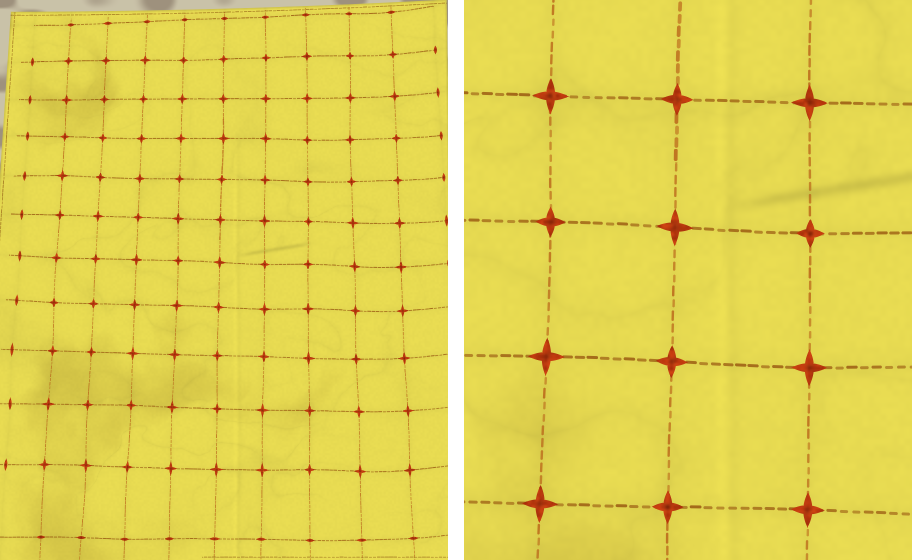
Left, the full canvas; right, a detail of the centre.
Reproduce this pattern procedurally as a Shadertoy shader.

```glsl
float hash(vec2 p) {
    vec3 q = fract(p.xyx * 0.1031);
    q += dot(q, q.yzx + 33.33);
    return fract((q.x + q.y) * q.z);
}

float noise(vec2 p) {
    vec2 i = floor(p), f = fract(p);
    f = f * f * (3.0 - 2.0 * f);
    return mix(mix(hash(i), hash(i + vec2(1, 0)), f.x),
               mix(hash(i + vec2(0, 1)), hash(i + vec2(1, 1)), f.x), f.y);
}

float fbm(vec2 p) {
    float sum = 0.0, amp = 0.5;
    for (int i = 0; i < 4; i++) {
        sum += amp * noise(p);
        p = mat2(1.6, 1.2, -1.2, 1.6) * p + 7.3;
        amp *= 0.5;
    }
    return sum;
}

float cover(float d) {
    return clamp(0.5 - d * iResolution.x, 0.0, 1.0);
}

// Height of a sewn row below the top, sagging towards the lower right
float rowY(float k, float x) {
    float slope = 0.025 - 0.0011 * (k - 7.0) * (k - 7.0);
    float lift = 0.3 * pow(max(x - 0.8, 0.0), 2.0);
    return 0.033 + 0.0715 * k + 8.9e-7 * pow(k, 5.0) + slope * (x - 0.5) - lift
         + 0.004 * (noise(vec2(x * 7.0, k * 9.0)) - 0.5);
}

// Columns fan out towards the bottom
float columnX(float j, float t) {
    return 0.078 + 0.081 * j + 0.0008 * j * j
         + (-0.077 + 0.006 * j + 0.0009 * j * j) * (t - 0.033) / 0.93
         + 0.005 * (noise(vec2(j * 11.0 + 3.0, t * 8.0)) - 0.5);
}

float runningStitch(float along, float across, float halfWidth, float seed) {
    float cell = along / 0.0092 + hash(vec2(seed, 5.0));
    float rnd = hash(vec2(floor(cell), seed));
    float gap = max(abs(fract(cell) - 0.5) - mix(0.2, 0.36, rnd), 0.0) * 0.0092;
    float d = length(vec2(gap, across + (rnd - 0.5) * 0.0007)) - halfWidth;
    return cover(d) * mix(0.65, 1.0, rnd);
}

float petal(float along, float across, float len) {
    float q = along / len;
    return cover(abs(across) - 0.0034 * (1.0 - q * q));
}

void mainImage(out vec4 fragColor, in vec2 fragCoord) {
    vec2 uv = fragCoord / iResolution.xy;
    float aspect = iResolution.y / iResolution.x;
    float x = uv.x, t = 1.0 - uv.y;
    vec2 p = vec2(x, t * aspect);

    // Nearest row and column
    float row = 0.0, col = 0.0, dy = 9.0, dx = 9.0;
    for (float k = 0.0; k < 12.0; k++) {
        float d = (t - rowY(k, x)) * aspect;
        if (abs(d) < abs(dy)) { dy = d; row = k; }
    }
    for (float j = 0.0; j < 11.0; j++) {
        float d = x - columnX(j, t);
        if (abs(d) < abs(dx)) { dx = d; col = j; }
    }

    // Cloth with soft folds, fine wrinkles and puckered seams
    float folds = fbm(p * vec2(4.0, 3.0) + 0.8 * fbm(p * 6.0));
    float light = smoothstep(0.24, 0.5, folds + 0.08 - 0.07 * t);
    vec3 color = mix(vec3(0.84, 0.78, 0.28), vec3(0.91, 0.86, 0.32), light);
    float wrinkle = 1.0 - abs(2.0 * noise(p * vec2(9.0, 14.0) + 3.0 * folds) - 1.0);
    color *= 1.0 - 0.045 * pow(wrinkle, 10.0) * noise(p * 5.0 + 20.0);
    color *= 1.0 - 0.035 * exp(-abs(dy) * 170.0) - 0.03 * exp(-abs(dx) * 170.0);
    color *= 0.99 + 0.02 * noise(p * 220.0);

    // Centre fold and a slanted crease
    float fold = (x - 0.532 + 0.004 * noise(vec2(t * 9.0, 2.0))) * 160.0;
    color *= 1.0 - 0.05 * smoothstep(0.2, 0.35, t) * fold * exp(-fold * fold);
    float crease = (t - 0.455 + 0.13 * (x - 0.54)) * 260.0;
    color *= 1.0 - 0.1 * exp(-crease * crease)
           * smoothstep(0.52, 0.57, x) * smoothstep(0.71, 0.66, x);

    // Running stitches along rows and columns
    float rowSpan = step(columnX(0.0, t) - (row < 1.0 ? 0.0 : 0.025), x)
                  * step(x, columnX(10.0, t));
    float rowThread = rowSpan * runningStitch(x, dy, 0.0011, row + 1.0);
    float colSpan = step(0.5, col) * step(col, 9.5) * step(rowY(0.0, x) - 0.012, t);
    float heavy = col == 5.0 && row > 2.5 && row < 5.5 ? 0.0005 : 0.0;
    float colThread = colSpan * runningStitch(p.y, dx, 0.0009 + heavy, col + 31.0);
    color = mix(color, vec3(0.60, 0.34, 0.06), 0.85 * rowThread);
    color = mix(color, vec3(0.72, 0.36, 0.08), 0.8 * colThread);

    // Four-petal crosses inside, single petals around the border
    float size = mix(0.0105, 0.0135, t) * mix(0.85, 1.15, hash(vec2(col, row) + 60.0));
    bool innerRow = row > 0.5 && row < 10.5, innerCol = col > 0.5 && col < 9.5;
    float across = innerCol ? petal(dx, dy, size * (innerRow ? 1.0 : 0.8)) : 0.0;
    float upright = innerRow ? petal(dy, dx, size * (0.9 + 0.25 * t)) : 0.0;
    vec3 red = mix(vec3(0.64, 0.16, 0.03), vec3(0.82, 0.24, 0.06), noise(p * 330.0));
    red *= 1.0 - 0.22 * exp(-dot(vec2(dx, dy), vec2(dx, dy)) * 150000.0);
    color = mix(color, red, 0.95 * max(across, upright));

    // Hem stitches and the surface beyond the cloth
    float left = x - 0.026 + 0.083 * t;
    float top = (t - 0.021 + 0.022 * x * x) * aspect;
    float hem = max(runningStitch(p.y, left - 0.009, 0.001, 71.0),
                    runningStitch(x, top - 0.008, 0.001, 72.0));
    hem = max(hem, runningStitch(x, (t - 0.995) * aspect, 0.001, 73.0) * step(0.45, x));
    color = mix(color, vec3(0.58, 0.38, 0.08), 0.75 * hem);
    vec3 sheet = mix(vec3(0.62, 0.57, 0.49), vec3(0.79, 0.76, 0.66),
                     smoothstep(0.3, 0.6, noise(p * vec2(14.0, 26.0))));
    float inside = min(min(left, top), 0.997 + 0.02 * t - x);
    color = mix(color * mix(0.9, 1.0, smoothstep(0.0, 0.006, inside)), sheet, cover(inside));

    fragColor = vec4(color, 1.0);
}
```
